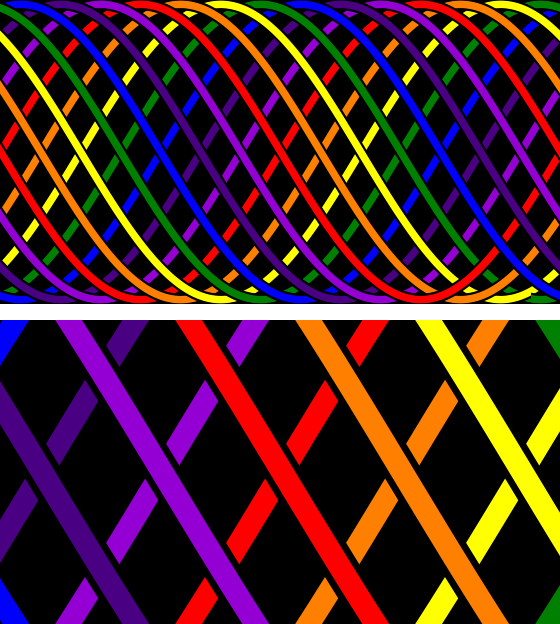
Top, the full canvas; bottom, a detail of the centre.
A WebGL 1 fragment shader for this pattern:

```glsl
precision highp float;

// Fourteen evenly shifted cosine strands in seven repeating rainbow colours.
// Falling halves pass over rising halves; a black casing around each strand
// cuts the rising ones into dashes. Three rising ends are lifted on top.

uniform vec2 u_resolution;

// Lengths are fractions of the canvas width.
const float TAU = 6.2831853;
const float STRANDS = 14.0;
const float COLOURS = 7.0;
const float FIRST_CREST = 0.2513;
const float EDGE_MARGIN = 0.0078;
const float CORE_RADIUS = 0.0067;
const float CASING_RADIUS = 0.0107;
const float LIFTED_STRANDS = 3.0;

// Layers, from back to front
const int RISING = 0;
const int FALLING = 1;
const int LIFTED = 2;

vec3 rainbow(float index) {
  if (index < 0.5) return vec3(1.0, 0.0, 0.0);
  if (index < 1.5) return vec3(1.0, 0.5, 0.0);
  if (index < 2.5) return vec3(1.0, 1.0, 0.0);
  if (index < 3.5) return vec3(0.0, 0.5, 0.0);
  if (index < 4.5) return vec3(0.0, 0.0, 1.0);
  if (index < 5.5) return vec3(0.29, 0.0, 0.51);
  return vec3(0.58, 0.0, 0.83);
}

// Distance to a cosine, corrected by its slope
float waveDistance(float y, float phase, float amplitude) {
  float slope = TAU * amplitude * sin(TAU * phase);
  return abs(y - amplitude * cos(TAU * phase)) / sqrt(1.0 + slope * slope);
}

float coverage(float dist, float radius, float pixel) {
  return 1.0 - smoothstep(radius - 0.6 * pixel, radius + 0.6 * pixel, dist);
}

// Phase 0 is the crest and 0.5 the trough; neighbours cross every half step
bool inLayer(int layer, float strand, float phase) {
  if (layer == FALLING) return phase < 0.5;
  if (layer == RISING) return phase >= 0.5;
  float crossings = (phase - 0.5) * 2.0 * STRANDS;
  return strand < LIFTED_STRANDS - 0.5 && crossings >= 0.0
      && crossings < LIFTED_STRANDS + 0.5 - strand;
}

vec3 paintLayer(vec3 base, vec2 p, float amplitude, float pixel, int layer) {
  vec3 colour = base;
  for (float strand = 0.0; strand < STRANDS; strand += 1.0) {
    float phase = fract(p.x - FIRST_CREST - strand / STRANDS);
    if (inLayer(layer, strand, phase)) {
      float dist = waveDistance(p.y, phase, amplitude);
      vec3 ink = rainbow(mod(strand, COLOURS));
      colour *= 1.0 - coverage(dist, CASING_RADIUS, pixel);
      colour = mix(colour, ink, coverage(dist, CORE_RADIUS, pixel));
    }
  }
  return colour;
}

void main() {
  float pixel = 1.0 / u_resolution.x;
  float halfHeight = 0.5 * u_resolution.y * pixel;
  vec2 p = gl_FragCoord.xy * pixel - vec2(0.0, halfHeight);
  float amplitude = halfHeight - EDGE_MARGIN;

  vec3 colour = vec3(0.0);
  colour = paintLayer(colour, p, amplitude, pixel, RISING);
  colour = paintLayer(colour, p, amplitude, pixel, FALLING);
  colour = paintLayer(colour, p, amplitude, pixel, LIFTED);
  gl_FragColor = vec4(colour, 1.0);
}
```
